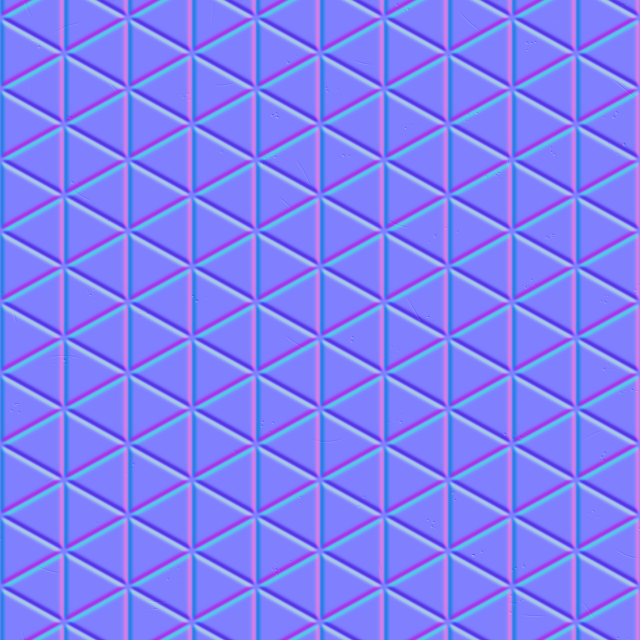
Write a WebGL 2 fragment shader that draws this texture map.

```glsl
#version 300 es
precision highp float;
// Tangent-space normal map: triangular panels split by soft grooves, with small pits and scratches.

#define COLUMNS 10.0         // vertical grooves across, keep even
#define ROWS 9.0             // triangle edges down each groove
#define ROW_SHIFT 0.75       // vertical phase of the crossings
#define GROOVE_WIDTH 0.0046
#define GROOVE_DEPTH 0.0049
#define WEAR_CELLS 10.0
#define PIT_CHANCE 0.65
#define PIT_SIZE 0.0014
#define PIT_DEPTH 0.0008
#define SCRATCH_CHANCE 0.35
#define SCRATCH_WIDTH 0.0011
#define SCRATCH_DEPTH 0.00022

uniform vec2 u_resolution;
out vec4 fragColor;

const float TAU = 6.2831853;

float hash(vec2 p, float seed) {
    vec3 q = fract(vec3(p.xyx + seed * 1.37) * vec3(0.1031, 0.1030, 0.0973));
    q += dot(q, q.yzx + 33.33);
    return fract((q.x + q.y) * q.z);
}

vec2 hash2(vec2 p, float seed) {
    return vec2(hash(p, seed), hash(p, seed + 7.3));
}

float bump(float d, float width) {
    return exp(-d * d / (width * width));
}

// Distance to the nearest whole value of a coordinate with the given gradient length
float lineDistance(float coord, float gradient) {
    return abs(fract(coord + 0.5) - 0.5) / gradient;
}

// Three groove directions; the product flattens their crossings
float grooveHeight(vec2 p) {
    float x = p.x * COLUMNS;
    float y = p.y * ROWS - ROW_SHIFT;
    float diagonal = length(vec2(0.5 * COLUMNS, ROWS));
    float upright = bump(lineDistance(x, COLUMNS), GROOVE_WIDTH);
    float rising = bump(lineDistance(y - 0.5 * x, diagonal), GROOVE_WIDTH);
    float falling = bump(lineDistance(y + 0.5 * x, diagonal), GROOVE_WIDTH);
    return GROOVE_DEPTH * (1.0 - upright) * (1.0 - rising) * (1.0 - falling);
}

// A loose cluster of tiny dents
float pitCluster(vec2 q, vec2 id) {
    if (hash(id, 1.0) > PIT_CHANCE) return 0.0;
    float depth = 0.0;
    for (float i = 0.0; i < 4.0; i++) {
        vec2 offset = (hash2(id, 20.0 + i * 3.0) - 0.5) * vec2(0.026, 0.018);
        float size = PIT_SIZE * mix(0.6, 1.2, hash(id, 40.0 + i));
        depth += PIT_DEPTH * hash(id, 50.0 + i) * bump(length(q - offset), size);
    }
    return depth;
}

// A thin bent stroke that fades at both ends
float scratch(vec2 q, vec2 id) {
    if (hash(id, 2.0) > SCRATCH_CHANCE) return 0.0;
    float angle = hash(id, 3.0) * TAU;
    vec2 axis = vec2(cos(angle), sin(angle));
    float along = dot(q, axis);
    float across = dot(q, vec2(-axis.y, axis.x));
    float bend = (hash(id, 4.0) - 0.5) * 16.0;
    float halfLength = mix(0.012, 0.032, hash(id, 5.0));
    float fade = 1.0 - smoothstep(0.4 * halfLength, halfLength, abs(along));
    return SCRATCH_DEPTH * fade * bump(across - bend * along * along, SCRATCH_WIDTH);
}

// Wear scattered over a wrapping grid of cells
float wearDepth(vec2 p) {
    vec2 grid = p * WEAR_CELLS;
    vec2 cell = floor(grid);
    float depth = 0.0;
    for (int j = -1; j <= 1; j++) {
        for (int i = -1; i <= 1; i++) {
            vec2 neighbour = cell + vec2(i, j);
            vec2 id = mod(neighbour, WEAR_CELLS);
            vec2 pitCentre = (neighbour + hash2(id, 11.0)) / WEAR_CELLS;
            vec2 scratchCentre = (neighbour + hash2(id, 13.0)) / WEAR_CELLS;
            depth += pitCluster(p - pitCentre, id) + scratch(p - scratchCentre, id);
        }
    }
    return depth;
}

float surfaceHeight(vec2 p) {
    return grooveHeight(p) - wearDepth(p);
}

void main() {
    vec2 p = gl_FragCoord.xy / u_resolution;

    // Central differences give the slope
    vec2 stepSize = vec2(0.0005, 0.0);
    vec2 slope = vec2(
        surfaceHeight(p + stepSize.xy) - surfaceHeight(p - stepSize.xy),
        surfaceHeight(p + stepSize.yx) - surfaceHeight(p - stepSize.yx)) / (2.0 * stepSize.x);

    // Pack the unit normal into colour
    vec3 normal = normalize(vec3(-slope, 1.0));
    fragColor = vec4(normal * 0.5 + 0.5, 1.0);
}
```
